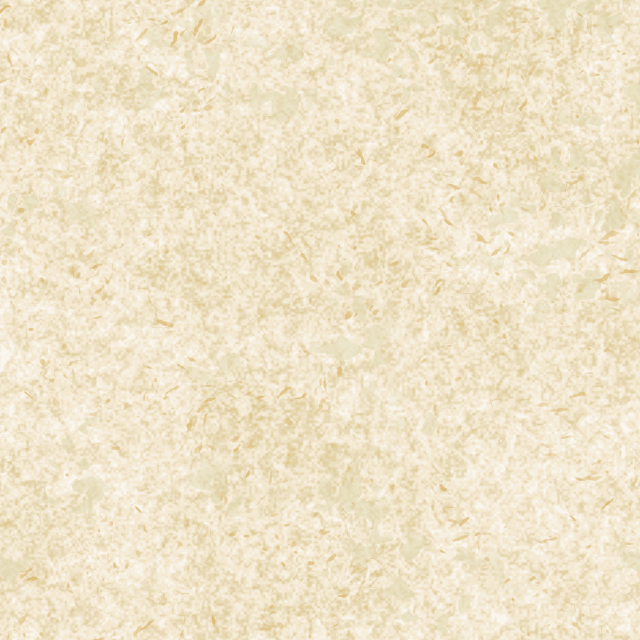
A Shadertoy shader for this texture:

```glsl
// Cream limestone: warped multi-scale noise is graded through a warm palette,
// with pale lace, thin tan veins, soft olive blots and clustered ochre flecks.
// All lengths are fractions of the canvas height.

const vec3 OCHRE  = vec3(0.85, 0.70, 0.39);
const vec3 HONEY  = vec3(0.88, 0.78, 0.55);
const vec3 STRAW  = vec3(0.89, 0.82, 0.64);
const vec3 SAND   = vec3(0.91, 0.85, 0.71);
const vec3 BEIGE  = vec3(0.933, 0.88, 0.765);
const vec3 CREAM  = vec3(0.955, 0.91, 0.815);
const vec3 IVORY  = vec3(0.965, 0.935, 0.87);
const vec3 CHALK  = vec3(0.98, 0.965, 0.93);
const vec3 OLIVE  = vec3(0.88, 0.85, 0.70);

float hash(vec2 p) {
    vec3 q = fract(vec3(p.xyx) * 0.1031);
    q += dot(q, q.yzx + 33.33);
    return fract((q.x + q.y) * q.z);
}

// Value noise with zero mean and roughly unit deviation
float noise(vec2 p) {
    vec2 i = floor(p), f = fract(p);
    f = f * f * (3.0 - 2.0 * f);
    float low  = mix(hash(i), hash(i + vec2(1, 0)), f.x);
    float high = mix(hash(i + vec2(0, 1)), hash(i + vec2(1, 1)), f.x);
    return (mix(low, high, f.y) - 0.5) / 0.214;
}

float fbm(vec2 p) {
    float sum = 0.0, amp = 0.78;
    for (int i = 0; i < 4; i++) {
        sum += amp * noise(p);
        p = mat2(1.6, 1.2, -1.2, 1.6) * p + 17.3;
        amp *= 0.6;
    }
    return sum;
}

vec2 warp(vec2 p, float freq, float amount) {
    return p + amount * vec2(noise(p * freq + 3.7), noise(p * freq + 61.2));
}

// Thin line along the zero level of a noise field
float vein(vec2 p, float freq, float width) {
    return 1.0 - smoothstep(0.0, width, abs(noise(p * freq)));
}

// Ragged slivers: one candidate per cell, kept where the cluster field is high
float flecks(vec2 p, float cells, vec2 size, float density, float seed, float blur) {
    vec2 home = floor(p * cells);
    float cover = 0.0;
    for (int y = -1; y <= 1; y++)
    for (int x = -1; x <= 1; x++) {
        vec2 id = home + vec2(x, y);
        vec2 key = id + seed;
        vec2 center = (id + vec2(hash(key + 11.0), hash(key + 47.0))) / cells;
        float cluster = smoothstep(-0.5, 1.8, noise(center * 13.0 + seed));
        float keep = step(hash(key + 83.0), density * cluster);
        float angle = 0.6 + 0.9 * noise(center * 9.0 + seed) + 0.7 * (hash(key + 29.0) - 0.5);
        float c = cos(angle), s = sin(angle);
        vec2 d = mat2(c, -s, s, c) * (p - center);
        vec2 radius = size * mix(0.4, 1.2, hash(key + 59.0));
        float edge = (length(d / radius) - 1.0 + 0.25 * noise(p * 190.0)) * radius.y;
        float strength = mix(0.4, 1.0, hash(key + 97.0));
        cover = max(cover, keep * strength * (1.0 - smoothstep(-blur, blur, edge)));
    }
    return cover;
}

// Palette graded from dark to light by a tone in deviations from the mean
vec3 stoneRamp(float tone) {
    vec3 col = mix(HONEY, STRAW, smoothstep(-3.1, -2.4, tone));
    col = mix(col, SAND,  smoothstep(-2.2, -1.5, tone));
    col = mix(col, BEIGE, smoothstep(-1.25, -0.75, tone));
    col = mix(col, CREAM, smoothstep(-0.45, 0.05, tone));
    col = mix(col, IVORY, smoothstep(0.6, 1.2, tone));
    return mix(col, CHALK, smoothstep(1.6, 2.5, tone));
}

void mainImage(out vec4 fragColor, in vec2 fragCoord) {
    vec2 p = fragCoord / iResolution.y;
    float blur = max(0.75 / iResolution.y, 0.0008);
    vec2 ragged = warp(warp(p, 40.0, 0.004), 130.0, 0.0016);

    // Broad clouds and crisp grain
    float cloud = fbm(p * vec2(5.0, 6.5) + 4.0);
    float tone = 0.05 + 0.40 * cloud;
    tone += 0.34 * noise(ragged * 50.0 + 9.0);
    tone += 0.60 * noise(ragged * 118.0 + 31.0);
    tone += 0.66 * noise(p * 235.0 + 70.0);

    // Pale lace and tan veins occupy different patches
    float laceArea = smoothstep(-0.4, 1.6, fbm(p * 7.0 + 23.0));
    float veinArea = smoothstep(-0.6, 1.4, noise(p * 19.0 + 52.0));
    tone += 1.4 * laceArea * vein(ragged + 2.0, 72.0, 0.5);
    tone -= 1.3 * veinArea * vein(ragged + 5.0, 60.0, 0.28);
    vec3 col = stoneRamp(tone);

    // Muted olive blots
    float blotArea = smoothstep(0.0, 1.4, noise(p * 9.0 + 90.0));
    float blot = smoothstep(0.5, 0.9, noise(ragged * 58.0 + 15.0));
    col = mix(col, OLIVE, 0.55 * blot * blotArea);

    // Ochre slivers and small grains, only slightly bent
    vec2 bent = warp(p, 75.0, 0.0011);
    float slivers = flecks(bent, 40.0, vec2(0.0105, 0.0027), 0.36, 7.0, blur);
    float grains = flecks(bent, 66.0, vec2(0.0046, 0.0026), 0.28, 131.0, blur);
    col = mix(col, OCHRE, 0.75 * max(slivers, 0.85 * grains));

    fragColor = vec4(col, 1.0);
}
```
